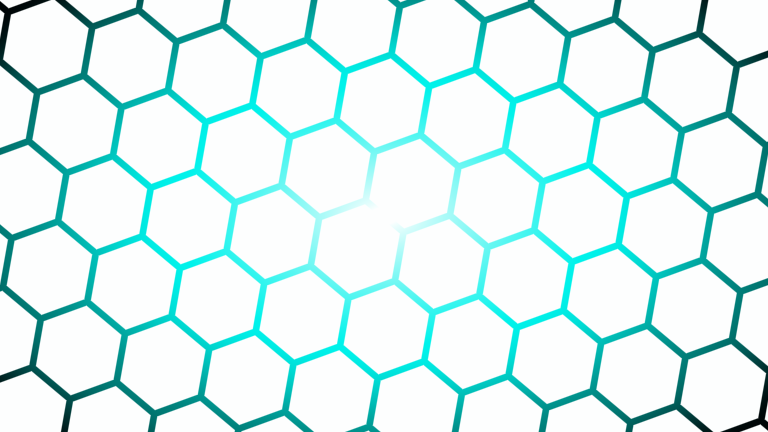
Reproduce this background procedurally as a WebGL 1 fragment shader.

```glsl
precision highp float;

uniform vec2 u_resolution;

#define CELL_SIZE 0.198
#define CELL_ORIGIN vec2(0.065, 0.075)
#define TILT 0.1745
#define LINE_HALF_WIDTH 0.0077
#define GLOW_STRETCH 1.6
#define PAPER vec3(0.993, 0.997, 0.997)
#define CYAN vec3(0.0, 0.95, 0.92)
#define TEAL vec3(0.0, 0.46, 0.44)
#define INK vec3(0.0, 0.02, 0.025)

// Offset from the nearest centre of a unit hexagon lattice
vec2 hexOffset(vec2 p) {
    vec2 period = vec2(1.0, 1.73205);
    vec2 a = mod(p, period) - 0.5 * period;
    vec2 b = mod(p - 0.5 * period, period) - 0.5 * period;
    return dot(a, a) < dot(b, b) ? a : b;
}

// Distance to the border of the enclosing hexagon
float hexEdge(vec2 p) {
    vec2 q = abs(hexOffset(p));
    return 0.5 - max(q.x, dot(q, vec2(0.5, 0.866025)));
}

// Line colour from the white core out to the dark corners
vec3 glowColor(float r) {
    float core = pow(clamp((r - 0.02) / 0.28, 0.0, 1.0), 0.8);
    vec3 color = mix(PAPER, CYAN, core);
    color = mix(color, TEAL, smoothstep(0.30, 0.59, r));
    return mix(color, INK, smoothstep(0.55, 0.73, r));
}

void main() {
    // Centred coordinates in units of the canvas height
    vec2 p = (gl_FragCoord.xy - 0.5 * u_resolution) / u_resolution.y;
    float pixel = 1.0 / u_resolution.y;

    // Tilted honeycomb
    float c = cos(TILT);
    float s = sin(TILT);
    vec2 local = p - CELL_ORIGIN;
    vec2 tilted = vec2(c * local.x - s * local.y, s * local.x + c * local.y);
    float edge = hexEdge(tilted / CELL_SIZE) * CELL_SIZE;
    float line = 1.0 - smoothstep(-0.8 * pixel, 0.8 * pixel, edge - LINE_HALF_WIDTH);

    // Elliptical glow tints the lines
    float radius = length(p / vec2(GLOW_STRETCH, 1.0));
    gl_FragColor = vec4(mix(PAPER, glowColor(radius), line), 1.0);
}
```
